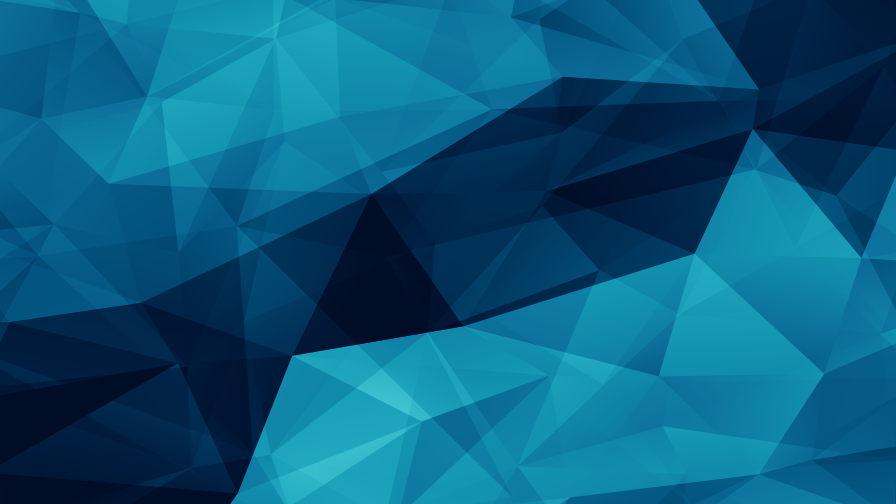
A WebGL 1 fragment shader for this background:

```glsl
precision highp float;
// Low-poly background: overlapping translucent blue facets around a dark diagonal band.

uniform vec2 u_resolution;

#define BASE_CELL vec2(0.35, 0.205)
#define WIDE_CELL vec2(0.46, 0.30)
#define FINE_CELL vec2(0.28, 0.23)
#define VERTEX_JITTER 0.80
#define BASE_CONTRAST 0.22
#define VEIL_CONTRAST 0.12
#define FACET_GRADIENT 0.8
#define BAND_START 0.24
#define BAND_SLOPE 0.337

float hash(vec2 p) {
    return fract(sin(dot(p, vec2(127.1, 311.7))) * 43758.545);
}

float cross2(vec2 a, vec2 b) {
    return a.x * b.y - a.y * b.x;
}

// Large-scale brightness: dark band, lit slope below it, glow above it.
float macroTone(vec2 q) {
    float d = q.y - BAND_START - BAND_SLOPE * q.x;
    float above = 0.11 + 0.45 * smoothstep(-0.10, 0.36, d);
    vec2 glow = (q - vec2(0.64, 0.90)) / vec2(0.40, 0.15);
    above += 0.24 * exp(-dot(glow, glow));
    above -= 0.32 * smoothstep(1.38, 1.58, q.x) * smoothstep(0.0, 0.2, d);
    float below = 0.77 - 0.36 * max(-d - 0.17, 0.0);
    float edge = 0.16 + 0.08 * (1.0 - smoothstep(0.45, 0.75, q.x));
    float lit = smoothstep(edge - 0.02, edge + 0.02, -d) * smoothstep(0.28, 0.38, q.x);
    return mix(max(above, 0.08), below, lit);
}

// Jittered vertex of a sheared grid, in canvas units.
vec2 meshVertex(vec2 id, vec2 cell, float slope, float seed) {
    vec2 offset = vec2(hash(id + seed), hash(id + seed + 53.7)) - 0.5;
    vec2 v = (id + offset * VERTEX_JITTER) * cell;
    return v + vec2(0.0, slope * v.x);
}

// Returns (tone * coverage, coverage) of one smoothly edged triangle.
vec2 facet(vec2 p, vec2 a, vec2 b, vec2 c, vec2 key, float macro, float contrast) {
    float area = cross2(b - a, c - a);
    float size = max(abs(area), 1e-5);
    float turn = area < 0.0 ? -1.0 : 1.0;
    vec3 edges = turn * vec3(cross2(c - b, p - b), cross2(a - c, p - c), cross2(b - a, p - a));
    vec3 dist = edges / max(vec3(length(c - b), length(a - c), length(b - a)), 1e-4);
    float inside = min(dist.x, min(dist.y, dist.z));
    float coverage = clamp(inside * u_resolution.y + 0.5, 0.0, 1.0);

    vec3 bary = clamp(edges / size, 0.0, 1.0);
    vec3 corner = vec3(hash(key + 3.1), hash(key + 7.7), hash(key + 11.3)) - 0.5;
    float tone = macro * macroTone((a + b + c) / 3.0);
    tone += contrast * (hash(key) - 0.5 + FACET_GRADIENT * dot(bary, corner));
    return vec2(tone, 1.0) * coverage;
}

// Tone of a whole triangle mesh at p.
float meshTone(vec2 p, vec2 cell, float slope, float seed, float macro, float contrast) {
    vec2 home = floor(vec2(p.x, p.y - slope * p.x) / cell);
    vec2 sum = vec2(0.0);
    for (int j = -1; j <= 1; j++) {
        for (int i = -1; i <= 1; i++) {
            vec2 id = home + vec2(float(i), float(j));
            vec2 v00 = meshVertex(id, cell, slope, seed);
            vec2 v10 = meshVertex(id + vec2(1.0, 0.0), cell, slope, seed);
            vec2 v01 = meshVertex(id + vec2(0.0, 1.0), cell, slope, seed);
            vec2 v11 = meshVertex(id + vec2(1.0), cell, slope, seed);
            vec2 key = id + seed * 1.7;
            // Split the quad along a randomly chosen diagonal.
            if (hash(key + 19.9) < 0.5) {
                sum += facet(p, v00, v10, v11, key, macro, contrast);
                sum += facet(p, v00, v11, v01, key + 31.3, macro, contrast);
            } else {
                sum += facet(p, v00, v10, v01, key, macro, contrast);
                sum += facet(p, v10, v11, v01, key + 31.3, macro, contrast);
            }
        }
    }
    return sum.x / max(sum.y, 1e-3);
}

// Navy to pale turquoise in seven equal steps.
vec3 palette(float tone) {
    float t = clamp(tone, 0.0, 1.0) * 7.0;
    vec3 col = mix(vec3(0.0, 0.05, 0.15), vec3(0.0, 0.11, 0.24), clamp(t, 0.0, 1.0));
    col = mix(col, vec3(0.00, 0.20, 0.35), clamp(t - 1.0, 0.0, 1.0));
    col = mix(col, vec3(0.01, 0.33, 0.50), clamp(t - 2.0, 0.0, 1.0));
    col = mix(col, vec3(0.05, 0.45, 0.62), clamp(t - 3.0, 0.0, 1.0));
    col = mix(col, vec3(0.07, 0.58, 0.69), clamp(t - 4.0, 0.0, 1.0));
    col = mix(col, vec3(0.15, 0.69, 0.77), clamp(t - 5.0, 0.0, 1.0));
    return mix(col, vec3(0.36, 0.83, 0.86), clamp(t - 6.0, 0.0, 1.0));
}

void main() {
    vec2 p = gl_FragCoord.xy / u_resolution.y;
    // One opaque mesh carries the layout; two veils add overlapping facets.
    float tone = meshTone(p, BASE_CELL, 0.18, 4.3, 0.80, BASE_CONTRAST);
    tone += meshTone(p, WIDE_CELL, -0.22, 21.6, 0.20, VEIL_CONTRAST);
    tone += meshTone(p, FINE_CELL, 0.32, 38.2, 0.0, VEIL_CONTRAST);
    gl_FragColor = vec4(palette(tone), 1.0);
}
```
